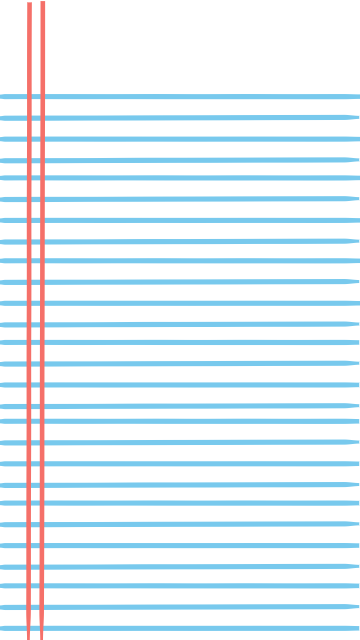
This pattern is drawn by a Shadertoy shader. Its source:

```glsl
// Hand-ruled notebook page: blue rules in groups of four, crossed by two red margin strokes.
#define FIRST_RULE 0.1510
#define RULE_GAP 0.0332
#define GROUP_PITCH 0.1274
#define RULE_COUNT 27
#define RULE_HALF 0.0040
#define MARGIN_X 0.0462
#define MARGIN_GAP 0.0208
#define MARGIN_HALF 0.0036
#define WOBBLE 0.0006
#define PAPER vec3(1.0)
#define RULE_BLUE vec3(0.47, 0.79, 0.93)
#define MARGIN_RED vec3(0.96, 0.44, 0.41)

float hashSlope(float n) {
    return fract(sin(n * 127.1) * 4375.85) * 2.0 - 1.0;
}

// One-dimensional gradient noise
float gradientNoise(float x) {
    float cell = floor(x), t = x - cell;
    float fade = t * t * t * (t * (t * 6.0 - 15.0) + 10.0);
    return mix(hashSlope(cell) * t, hashSlope(cell + 1.0) * (t - 1.0), fade);
}

// Coverage of a signed distance, softened over one pixel
float coverage(float dist) {
    return clamp(0.5 - dist * iResolution.y, 0.0, 1.0);
}

// Small placement errors of the groups of rules
float groupShift(int group) {
    float shifts[7] = float[7](0.0, -0.0004, 0.0017, 0.0019, -0.0023, -0.0019, 0.0);
    return shifts[group];
}

float ruleDistance(vec2 p, int index, float pageWidth) {
    int group = index / 4, member = index % 4;
    float odd = float(member % 2);
    float across = p.x / pageWidth;
    float y = FIRST_RULE + float(group) * GROUP_PITCH + float(member) * RULE_GAP
            + groupShift(group);
    // Alternate rules lean upward and thin out at the right
    y += odd * mix(0.0006, -0.0008, across);
    y += WOBBLE * 0.5 * gradientNoise(across * 4.0 + float(member) * 17.3);
    float taper = mix(0.12, 0.42, odd) * smoothstep(0.955, 1.0, across);
    taper += 0.2 * (1.0 - smoothstep(0.0, 0.015, across));
    float halfWidth = RULE_HALF * (1.0 - taper)
                    + WOBBLE * 0.5 * gradientNoise(across * 5.0 + float(member) * 9.1);
    float rightEnd = pageWidth - 0.0012 * max(odd, step(11.5, float(index)));
    return max(abs(p.y - y) - halfWidth, p.x - rightEnd);
}

float marginDistance(vec2 p, float side) {
    float x = MARGIN_X + side * MARGIN_GAP - 0.0018 * p.y;
    x += WOBBLE * gradientNoise(p.y * 5.0 + side * 23.7);
    float halfWidth = MARGIN_HALF * (1.0 - 0.4 * smoothstep(0.955, 1.0, p.y));
    float top = mix(0.0037, 0.0017, side);
    return max(abs(p.x - x) - halfWidth, top - p.y);
}

void mainImage(out vec4 fragColor, in vec2 fragCoord) {
    // Page units: height is one, y runs down from the top
    vec2 p = fragCoord / iResolution.y;
    p.y = 1.0 - p.y;
    float pageWidth = iResolution.x / iResolution.y;

    float rules = 1.0;
    for (int i = 0; i < RULE_COUNT; i++) {
        rules = min(rules, ruleDistance(p, i, pageWidth));
    }
    float margins = min(marginDistance(p, 0.0), marginDistance(p, 1.0));

    vec3 color = mix(PAPER, RULE_BLUE, coverage(rules));
    color = mix(color, MARGIN_RED, coverage(margins));
    fragColor = vec4(color, 1.0);
}
```
